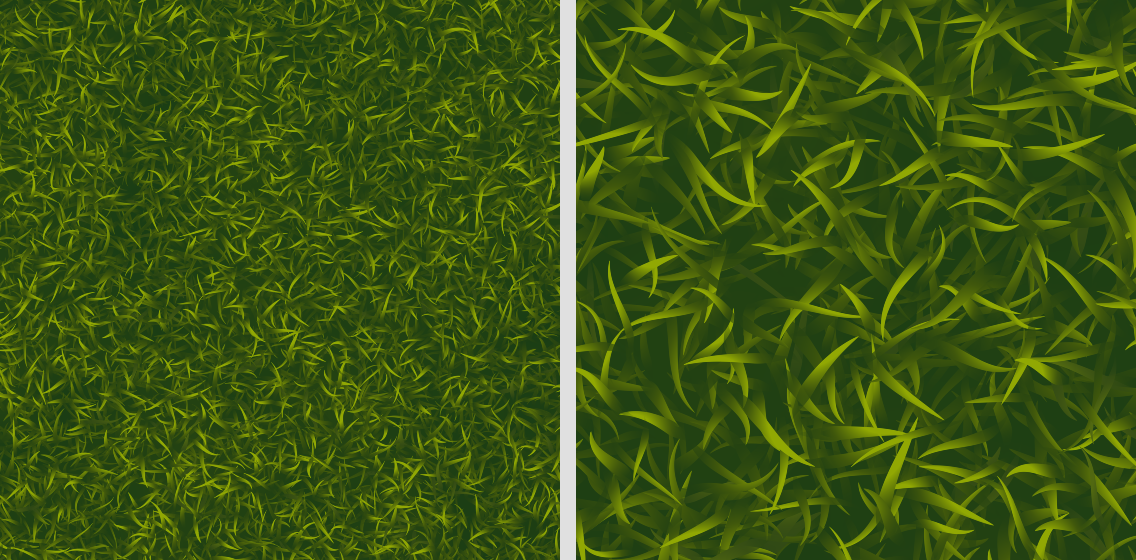
Left: the whole. Right: its middle third, enlarged.
Reproduce this texture procedurally as a WebGL 1 fragment shader.

```glsl
precision highp float;

uniform vec2 u_resolution;

const int LAYERS = 14;
const float CELLS = 20.5;

vec4 hash4(vec2 p) {
  vec4 q = fract(p.xyxy * vec4(0.1031, 0.1030, 0.0973, 0.1099));
  q += dot(q, q.wzxy + 33.33);
  return fract((q.xxyz + q.yzzw) * q.zywx);
}

float valueNoise(vec2 p) {
  vec2 i = floor(p);
  vec2 f = fract(p);
  f = f * f * (3.0 - 2.0 * f);
  float low = mix(hash4(i).x, hash4(i + vec2(1.0, 0.0)).x, f.x);
  float high = mix(hash4(i + vec2(0.0, 1.0)).x, hash4(i + vec2(1.0, 1.0)).x, f.x);
  return mix(low, high, f.y);
}

// Deep green through olive to sunlit yellow-green
vec3 grassColor(float tone) {
  vec3 shade = vec3(0.125, 0.245, 0.072);
  vec3 olive = vec3(0.25, 0.342, 0.046);
  vec3 sunlit = vec3(0.57, 0.66, 0.01);
  vec3 dim = mix(shade, olive, clamp(tone / 0.35, 0.0, 1.0));
  return mix(dim, sunlit, clamp((tone - 0.35) / 0.65, 0.0, 1.0));
}

// Curved tapering blade: x = coverage, y = position from root to tip,
// z = signed position across the blade
vec3 blade(vec2 p, float angle, float halfLength, float halfWidth, vec2 bend, float pixel) {
  float c = cos(angle);
  float s = sin(angle);
  vec2 q = vec2(c * p.x + s * p.y, c * p.y - s * p.x) / halfLength;
  float u = clamp(q.x, -1.0, 1.0);
  float t = 0.5 + 0.5 * u;
  float center = bend.x * (u * u - 0.4) + bend.y * (u * u * u - u);
  float slope = 2.0 * bend.x * u + bend.y * (3.0 * u * u - 1.0);
  float side = (q.y - center) * halfLength * inversesqrt(1.0 + slope * slope);
  float width = halfWidth * pow(1.0 - t, 0.65) * smoothstep(0.0, 0.4, t);
  float cover = smoothstep(-0.55 * pixel, 0.55 * pixel, width - abs(side));
  cover *= 1.0 - smoothstep(0.0, 1.5 * pixel, (abs(q.x) - 1.0) * halfLength + pixel);
  return vec3(cover, t, clamp(side / max(width, pixel), -1.0, 1.0));
}

// One scattered layer of blades painted over the colour below
vec3 paintLayer(vec3 color, vec2 uv, float layer, float light, float pixel) {
  float depth = layer / float(LAYERS - 1);
  vec2 p = uv * CELLS + hash4(vec2(layer, 7.0)).xy * 10.0;
  vec2 home = floor(p);
  for (int j = -1; j <= 1; j++) {
    for (int i = -1; i <= 1; i++) {
      vec2 cell = home + vec2(float(i), float(j));
      vec2 seed = cell + layer * vec2(37.0, 59.0) + 100.0;
      vec4 place = hash4(seed);
      vec4 form = hash4(seed + 431.7);

      float halfLength = mix(0.42, 0.92, place.w * sqrt(place.w)) / CELLS;
      float halfWidth = mix(0.0029, 0.006, form.x);
      vec2 bend = (form.yz - 0.5) * vec2(0.48, 0.7);
      vec2 offset = (p - cell - place.xy) / CELLS;
      vec3 b = blade(offset, place.z * 6.2832, halfLength, halfWidth, bend, pixel);

      // Roots melt into the shade, tips catch the light
      float vigor = mix(0.25, 1.18, pow(depth, 1.6)) * mix(0.5, 1.15, form.w) * light;
      float tone = vigor * smoothstep(0.08, 0.82, b.y) * (1.0 + 0.18 * b.z);
      vec3 tint = grassColor(tone);
      float dry = step(0.95, fract(form.w * 17.0));
      tint = mix(tint, vec3(0.21, 0.30, 0.09), 0.7 * dry);
      color = mix(color, tint, b.x * smoothstep(0.0, 0.42, b.y));
    }
  }
  return color;
}

void main() {
  float side = min(u_resolution.x, u_resolution.y);
  vec2 uv = gl_FragCoord.xy / side;
  float pixel = 1.0 / side;

  // Shaded ground with soft clearings
  float patches = mix(valueNoise(uv * 7.0 + 3.0), valueNoise(uv * 17.0 + 40.0), 0.4);
  vec3 color = mix(vec3(0.095, 0.235, 0.08), vec3(0.15, 0.265, 0.068), patches);
  float light = mix(0.72, 1.25, patches);

  for (int k = 0; k < LAYERS; k++) {
    color = paintLayer(color, uv, float(k), light, pixel);
  }
  gl_FragColor = vec4(color, 1.0);
}
```
